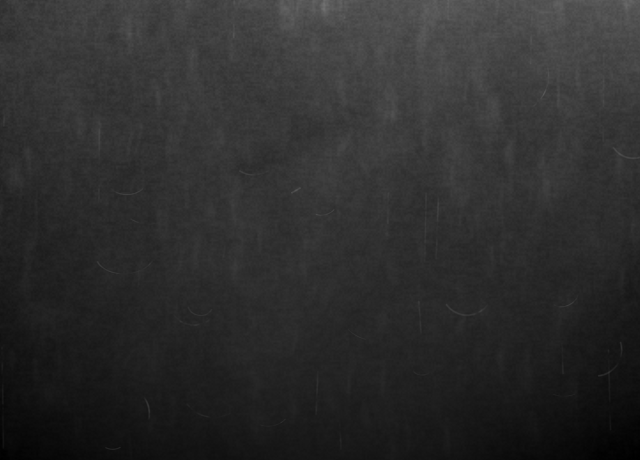
This texture is drawn by a Shadertoy shader. Its source:

```glsl
#define BOTTOM_TONE 0.058
#define TOP_TONE 0.300
#define SIDE_SHADE 0.085
#define CORNER_GLOW 0.06
#define CLOUD_AMOUNT 0.019
#define SMEAR_AMOUNT 0.052
#define GRAIN_AMOUNT 0.052
#define ARC_COUNT 20
#define ARC_CHALK 0.13
#define SCRATCH_COUNT 18
#define SCRATCH_CHALK 0.05

float hash(vec2 p) {
    vec3 q = fract(vec3(p.xyx) * 0.1031);
    q += dot(q, q.yzx + 33.33);
    return fract((q.x + q.y) * q.z);
}

vec2 hash2(vec2 p) {
    return vec2(hash(p), hash(p + 57.3));
}

float grain(vec2 p) {
    vec2 i = floor(p), f = fract(p);
    f = f * f * (3.0 - 2.0 * f);
    return mix(mix(hash(i), hash(i + vec2(1, 0)), f.x),
               mix(hash(i + vec2(0, 1)), hash(i + 1.0), f.x), f.y) - 0.5;
}

// Layered sines, each octave bent by the one before
float clouds(vec2 p) {
    float sum = 0.0, amp = 0.55;
    for (int i = 0; i < 6; i++) {
        p += 0.6 * sin(p.yx * 1.3 + float(i));
        sum += amp * sin(p.x) * sin(p.y + 1.7);
        p = mat2(0.8, -0.6, 0.6, 0.8) * p * 1.8;
        amp *= 0.68;
    }
    return sum;
}

// Cellular scatter of soft blobs; the input is stretched to make wipe marks
float smears(vec2 p) {
    vec2 cell = floor(p);
    float sum = 0.0;
    for (int y = -1; y <= 1; y++)
    for (int x = -1; x <= 1; x++) {
        vec2 id = cell + vec2(x, y);
        vec2 size = mix(vec2(0.25, 0.4), vec2(0.9), hash2(id + 11.0));
        vec2 d = (p - id - hash2(id)) / size;
        float fall = max(0.0, 1.0 - dot(d, d));
        sum += fall * fall * pow(hash(id + 91.0), 4.0);
    }
    return sum;
}

float segment(vec2 p, vec2 a, vec2 b) {
    vec2 pa = p - a, ba = b - a;
    return length(pa - ba * clamp(dot(pa, ba) / dot(ba, ba), 0.0, 1.0));
}

float arc(vec2 p, float radius, float halfSpan) {
    vec2 end = vec2(sin(halfSpan), cos(halfSpan));
    p.x = abs(p.x);
    return end.y * p.x > end.x * p.y ? length(p - end * radius) : abs(length(p) - radius);
}

float stroke(float d, float width) {
    float soft = max(width, 0.8 / iResolution.y);
    return (1.0 - smoothstep(0.0, 2.0 * soft, d)) * width / soft;
}

void mainImage(out vec4 fragColor, in vec2 fragCoord) {
    vec2 uv = fragCoord / iResolution.xy;
    vec2 p = fragCoord / iResolution.y;
    float aspect = iResolution.x / iResolution.y;
    float side = 2.0 * uv.x - 1.0;

    // Light falling from the top, flatter in the middle, strongest at the right corner
    float rise = 2.0 * uv.y - 1.0;
    float tone = mix(BOTTOM_TONE, TOP_TONE, 0.5 + rise * (0.36 + 0.14 * rise * rise));
    tone += SIDE_SHADE * (0.3 - side * side) * (1.0 - 0.75 * uv.y);
    tone += CORNER_GLOW * side * pow(uv.y, 3.0);
    float light = 0.4 + 0.85 * uv.y;

    // Wiped chalk dust: broad clouds and ragged vertical smears
    tone += CLOUD_AMOUNT * light * clouds(p * vec2(9.0, 7.0));
    vec2 ragged = p + 0.02 * vec2(grain(p * 18.0), grain(p * 18.0 + 70.0));
    float fibre = 0.85 + 0.9 * grain(p * vec2(170.0, 14.0)) + 0.6 * grain(p * vec2(90.0, 45.0));
    float dust = smears(ragged * vec2(9.0, 8.0)) + 0.8 * smears(ragged * vec2(40.0, 11.0) + 40.0);
    tone += SMEAR_AMOUNT * light * fibre * (dust - 0.13);

    // Dark diagonal wipe, fading along its length
    float wipe = segment(p, vec2(0.53, 0.63), vec2(0.80, 0.77));
    tone -= 0.026 * smoothstep(0.9, 0.6, p.x) * exp(-wipe * wipe * 1200.0);

    // Fine surface grain with a slight horizontal weave
    float fine = 0.6 * grain(p * 260.0) + 0.35 * grain(p * vec2(45.0, 190.0))
               + 0.4 * grain(p * vec2(110.0, 80.0));
    tone += GRAIN_AMOUNT * light * fine;

    // Faint remains of curved strokes, mostly bowl shaped
    float broken = smoothstep(-0.4, 0.4, grain(p * 45.0) + 0.4 * grain(p * 160.0));
    for (int i = 0; i < ARC_COUNT; i++) {
        vec2 seed = vec2(float(i) + 3.0, 17.0);
        vec2 h = hash2(seed), k = hash2(seed + 200.0);
        vec2 q = p - vec2(h.x * aspect, h.y);
        float turn = 3.14 + 16.0 * pow(abs(k.x - 0.5), 3.0) * sign(k.x - 0.5);
        q = mat2(cos(turn), -sin(turn), sin(turn), cos(turn)) * q;
        q.y *= mix(0.9, 1.6, k.y);
        float d = arc(q, mix(0.02, 0.075, hash(seed + 31.0)), mix(0.35, 1.4, hash(seed + 77.0)));
        tone += ARC_CHALK * broken * mix(0.3, 1.0, k.x) * stroke(d, 0.0014);
    }

    // Thin upright scratches
    for (int i = 0; i < SCRATCH_COUNT; i++) {
        vec2 seed = vec2(float(i) + 5.0, 63.0);
        vec2 start = hash2(seed) * vec2(aspect, 1.0);
        vec2 along = vec2(0.012 * (hash(seed + 9.0) - 0.5), mix(0.03, 0.22, hash(seed + 23.0)));
        tone += SCRATCH_CHALK * broken * stroke(segment(p, start, start + along), 0.0018);
    }

    // One bright chalk nick
    float nick = segment(p, vec2(0.635, 0.581), vec2(0.652, 0.591));
    tone += 0.22 * (0.4 + 0.6 * broken) * stroke(nick, 0.0016);

    fragColor = vec4(vec3(clamp(tone, 0.0, 1.0)), 1.0);
}
```
